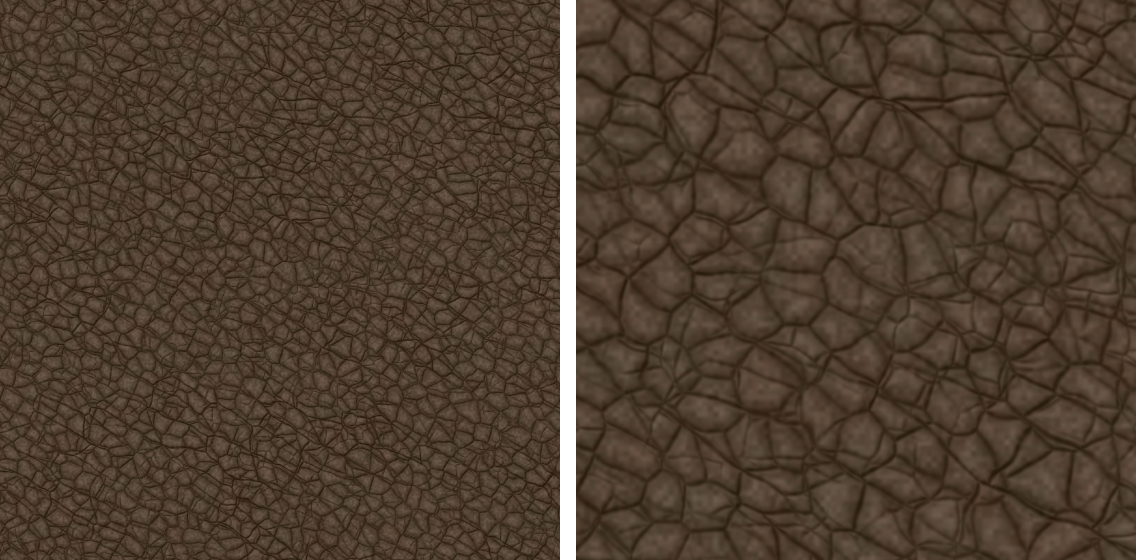
Left, the full canvas; right, a detail of the centre.
This texture is drawn by a three.js fragment shader. Its source:

```glsl
// Brown pebbled leather: three layers of warped Voronoi creases (pebbles, fine
// wrinkles and long diagonal folds) form a height field, which is shaded by
// depth and by a soft light from the upper left, with fine grain on top.

varying vec2 vUv;

const vec3 DEEP_BROWN = vec3(0.165, 0.110, 0.050);
const vec3 PALE_BROWN = vec3(0.405, 0.335, 0.275);
const vec3 RED_TINT = vec3(0.014, -0.006, -0.004);

const vec2 FOLD_DIR = vec2(0.839, -0.545);     // direction of the long folds
const vec2 LIGHT_STEP = vec2(-0.0012, 0.0018); // step towards the light

const vec2 PEBBLE_SCALE = vec2(31.0, 37.0);    // cells along and across the folds
const vec2 WRINKLE_SCALE = vec2(33.0, 41.0);
const vec2 FOLD_SCALE = vec2(11.0, 27.0);

const float PEBBLE_WIDTH = 0.0018;
const float WRINKLE_WIDTH = 0.0015;
const float FOLD_WIDTH = 0.0019;
const float DOME_RADIUS = 0.0115;
const float JITTER = 0.78;

const float BASE_TONE = 0.50;
const float DOME_GAIN = 0.37;
const float GROOVE_GAIN = 0.32;
const float RELIEF_GAIN = 0.19;
const float GRAIN_GAIN = 0.40;
const float PATCH_GAIN = 0.05;
const float GRAIN_SCALE = 300.0;

vec2 hash2(vec2 p) {
  vec3 q = fract(p.xyx * vec3(0.1031, 0.1030, 0.0973));
  q += dot(q, q.yzx + 33.33);
  return fract((q.xx + q.yz) * q.zy);
}

// Smooth value noise with two independent channels.
vec2 noise2(vec2 p) {
  vec2 i = floor(p);
  vec2 f = fract(p);
  f = f * f * (3.0 - 2.0 * f);
  vec2 low = mix(hash2(i), hash2(i + vec2(1.0, 0.0)), f.x);
  vec2 high = mix(hash2(i + vec2(0.0, 1.0)), hash2(i + 1.0), f.x);
  return mix(low, high, f.y);
}

// Distance to the nearest cell border, in canvas units.
float borderDistance(vec2 p, vec2 scale, float seed) {
  vec2 q = p * scale + seed;
  vec2 cell = floor(q);
  vec2 f = q - cell;
  vec2 nearCell = vec2(0.0);
  vec2 nearSite = vec2(0.0);
  float best = 9.0;
  for (int y = -1; y <= 1; y++) {
    for (int x = -1; x <= 1; x++) {
      vec2 g = vec2(float(x), float(y));
      vec2 site = g + 0.5 + JITTER * (hash2(cell + g) - 0.5) - f;
      float d = dot(site, site);
      if (d < best) {
        best = d;
        nearCell = g;
        nearSite = site;
      }
    }
  }
  float border = 1.0;
  for (int y = -1; y <= 1; y++) {
    for (int x = -1; x <= 1; x++) {
      vec2 g = nearCell + vec2(float(x), float(y));
      vec2 site = g + 0.5 + JITTER * (hash2(cell + g) - 0.5) - f;
      vec2 across = site - nearSite;
      if (dot(across, across) > 0.0001) {
        float d = dot(0.5 * (site + nearSite), across) / length(across * scale);
        border = min(border, d);
      }
    }
  }
  return border;
}

float groove(float d, float width) {
  return exp(-d * d / (width * width));
}

// Returns dome height (x) and groove depth (y).
vec2 leather(vec2 uv) {
  vec2 p = vec2(dot(uv, FOLD_DIR), dot(uv, vec2(-FOLD_DIR.y, FOLD_DIR.x)));
  p += 0.010 * (noise2(p * 19.0 + 40.0) - 0.5);
  p += 0.0045 * (noise2(p * 75.0 + 90.0) - 0.5);

  float pebble = borderDistance(p, PEBBLE_SCALE, 60.0);
  float wrinkle = borderDistance(p, WRINKLE_SCALE, 137.0);
  float fold = borderDistance(p, FOLD_SCALE, 211.0);

  // Each kind of crease fades in and out over the hide.
  vec2 fade = noise2(p * 36.0 + 15.0);
  float foldMask = smoothstep(0.1, 0.9, noise2(p * vec2(7.0, 14.0) + 71.0).x);
  float wrinkleMask = smoothstep(0.3, 0.7, fade.y);

  float depth = groove(pebble, PEBBLE_WIDTH) * mix(0.5, 1.0, fade.x);
  depth = max(depth, 0.7 * wrinkleMask * groove(wrinkle, WRINKLE_WIDTH));
  depth = max(depth, mix(0.35, 1.3, foldMask) * groove(fold, FOLD_WIDTH));

  float dome = smoothstep(-0.001, DOME_RADIUS, pebble);
  dome *= mix(1.0, smoothstep(-0.004, 0.006, wrinkle), 0.6 * wrinkleMask);
  dome *= mix(1.0, smoothstep(-0.003, 0.007, fold), 0.6);
  return vec2(dome, depth);
}

void main() {
  vec2 here = leather(vUv);
  vec2 lit = leather(vUv + LIGHT_STEP);
  float relief = (here.x - here.y) - (lit.x - lit.y);

  vec2 grain = noise2(vUv * GRAIN_SCALE) - 0.5;
  vec2 mottle = noise2(vUv * 140.0 + 51.0) - 0.5;
  vec2 patches = noise2(vUv * 4.0 + 23.0) - 0.5;

  float tone = BASE_TONE + DOME_GAIN * here.x - GROOVE_GAIN * here.y;
  tone += RELIEF_GAIN * relief + PATCH_GAIN * patches.x;
  tone += GRAIN_GAIN * (grain.x + 0.3 * mottle.x) * mix(0.55, 1.0, here.x);

  vec3 color = mix(DEEP_BROWN, PALE_BROWN, clamp(tone, 0.0, 1.2));
  color += RED_TINT * (noise2(vUv * 38.0 + 9.0).x - 0.5 + grain.y);
  gl_FragColor = vec4(color, 1.0);
}
```
